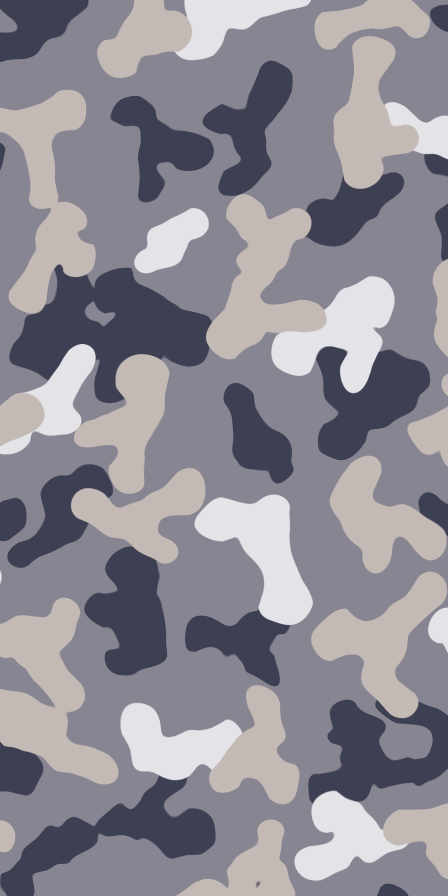
Reproduce this pattern procedurally as a Shadertoy shader.

```glsl
// Urban camouflage: flat dark, white and beige blotches on a grey ground.
// Every cell of a jittered grid grows one blotch, a smooth union of bent
// tapered arms; a gentle noise warp makes the outlines irregular.

const float TAU = 6.28319;
const float CELLS_ACROSS = 4.3;

const vec3 GREY  = vec3(0.53, 0.52, 0.57);
const vec3 DARK  = vec3(0.24, 0.25, 0.32);
const vec3 WHITE = vec3(0.89, 0.89, 0.91);
const vec3 BEIGE = vec3(0.77, 0.73, 0.71);

const int KIND_DARK = 0;
const int KIND_WHITE = 1;
const int KIND_BEIGE = 2;

float hash(vec2 p) {
    return fract(sin(dot(p, vec2(127.1, 311.7))) * 43758.5453);
}

float noise(vec2 p) {
    vec2 i = floor(p), f = fract(p);
    f = f * f * (3.0 - 2.0 * f);
    float low  = mix(hash(i), hash(i + vec2(1, 0)), f.x);
    float high = mix(hash(i + vec2(0, 1)), hash(i + vec2(1, 1)), f.x);
    return mix(low, high, f.y);
}

float smoothMin(float a, float b, float k) {
    float h = max(k - abs(a - b), 0.0) / k;
    return min(a, b) - 0.25 * h * h * k;
}

vec2 direction(float angle) {
    return vec2(cos(angle), sin(angle));
}

// Capsule from a to b whose radius goes from ra to rb
float taperedCapsule(vec2 p, vec2 a, vec2 b, float ra, float rb) {
    vec2 ab = b - a;
    float h = clamp(dot(p - a, ab) / dot(ab, ab), 0.0, 1.0);
    return length(p - a - ab * h) - mix(ra, rb, h);
}

// Arms of uneven length and tip spread around the origin, bent at an elbow
float blotch(vec2 p, vec2 seed, int arms, float girth) {
    float d = 10.0;
    float turn = TAU * hash(seed + 3.7);
    for (int i = 0; i < arms; i++) {
        vec2 s = seed + 17.3 * float(i + 1);
        float angle = turn + TAU * float(i) / float(arms) + 1.2 * (hash(s) - 0.5);
        float bend = 2.4 * (hash(s + 1.9) - 0.5);
        float reach = mix(0.14, 0.33, hash(s + 5.1));
        float tip = girth * mix(0.12, 0.24, hash(s + 8.3));
        vec2 elbow = reach * direction(angle);
        vec2 end = elbow + reach * direction(angle + bend);
        d = smoothMin(d, taperedCapsule(p, vec2(0), elbow, 0.18 * girth, 0.12 * girth), 0.09);
        d = smoothMin(d, taperedCapsule(p, elbow, end, 0.12 * girth, tip), 0.09);
    }
    return d;
}

// Knight-move lattice: two dark, two beige and one white cell in every five
int cellKind(vec2 cell) {
    int slot = int(mod(cell.x + 2.0 * cell.y + 0.5, 5.0));
    if (slot < 2) return KIND_DARK;
    return slot == 3 ? KIND_WHITE : KIND_BEIGE;
}

// Distance to the nearest blotches of one kind
float layer(vec2 p, int kind, float girth) {
    float d = 10.0;
    for (int y = -1; y <= 1; y++)
    for (int x = -1; x <= 1; x++) {
        vec2 cell = floor(p) + vec2(x, y);
        if (cellKind(cell) != kind) continue;
        vec2 jitter = 0.46 * (vec2(hash(cell + 0.3), hash(cell + 9.6)) - 0.5);
        float size = mix(0.86, 1.12, hash(cell + 6.2));
        int extra = hash(cell + 4.4) > 0.5 ? 1 : 0;
        int arms = kind == KIND_BEIGE ? 3 : (kind == KIND_DARK ? 3 : 2) + extra;
        vec2 q = (p - cell - 0.5 - jitter) / size;
        d = smoothMin(d, size * blotch(q, cell, arms, girth), 0.04);
    }
    return d;
}

vec2 warp(vec2 p, float frequency, float amount) {
    vec2 q = frequency * p;
    return p + amount * (vec2(noise(q), noise(q + 31.7)) - 0.5);
}

vec3 paint(vec3 under, vec3 colour, float d, float edge) {
    return mix(colour, under, smoothstep(-edge, edge, d));
}

void mainImage(out vec4 fragColor, in vec2 fragCoord) {
    vec2 p = CELLS_ACROSS * fragCoord / iResolution.x;
    float edge = 0.8 * CELLS_ACROSS / iResolution.x;

    // Dark outlines get a second, finer wobble; the pale ones stay rounder
    vec2 pale = warp(p, 2.8, 0.13);
    vec2 rugged = warp(warp(p, 2.6, 0.16), 5.5, 0.07);

    vec3 colour = GREY;
    colour = paint(colour, DARK, layer(rugged, KIND_DARK, 0.95), edge);
    colour = paint(colour, WHITE, layer(pale, KIND_WHITE, 1.07), edge);
    colour = paint(colour, BEIGE, layer(pale, KIND_BEIGE, 0.95), edge);
    fragColor = vec4(colour, 1.0);
}
```
